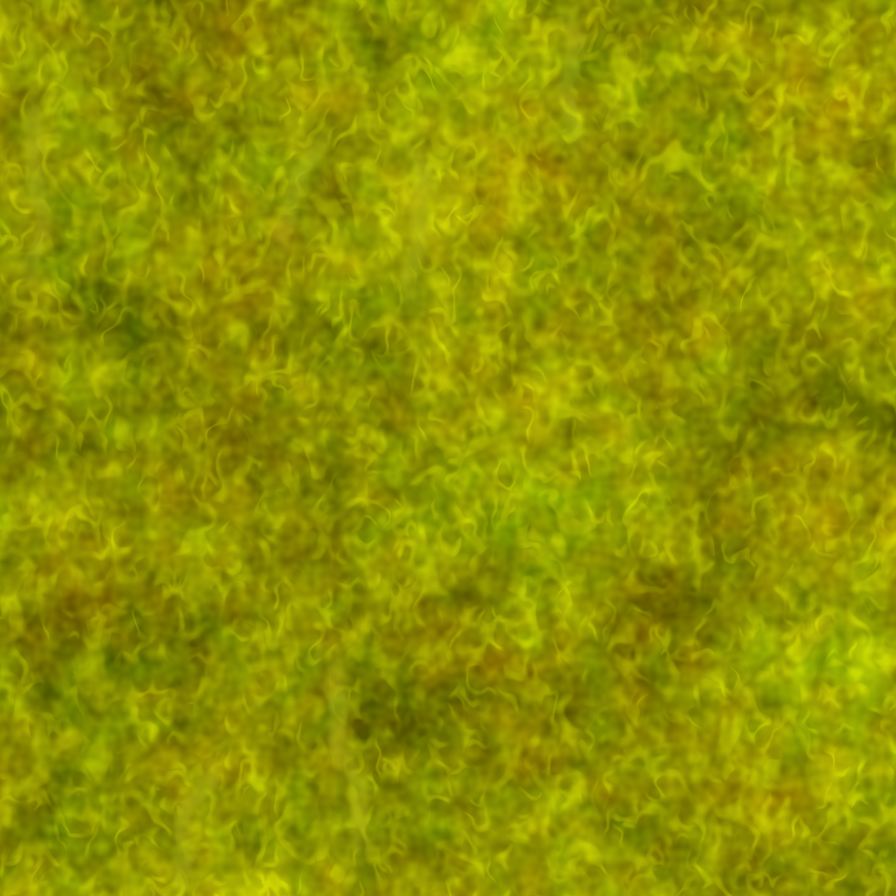
Reproduce this texture procedurally as a WebGL 1 fragment shader.

```glsl
precision highp float;
// Mossy yellow-green surface: soft cloudy patches and fine grain, overlaid with
// short pale squiggles (zero lines of warped gradient noise, broken by a mask)
// and a few long, faint, mostly upright streaks.
uniform vec2 u_resolution;

vec2 hash22(vec2 p) {
  vec3 q = fract(p.xyx * vec3(0.1031, 0.1030, 0.0973));
  q += dot(q, q.yzx + 33.33);
  return fract((q.xx + q.yz) * q.zy);
}

float cornerSlope(vec2 cell, vec2 offset) {
  return dot(hash22(cell) * 2.0 - 1.0, offset);
}

// Gradient noise, roughly -0.7 to 0.7
float noise(vec2 p) {
  vec2 i = floor(p), f = fract(p);
  vec2 u = f * f * f * (f * (f * 6.0 - 15.0) + 10.0);
  vec2 e = vec2(1.0, 0.0);
  return mix(
    mix(cornerSlope(i, f), cornerSlope(i + e, f - e), u.x),
    mix(cornerSlope(i + e.yx, f - e.yx), cornerSlope(i + 1.0, f - 1.0), u.x),
    u.y);
}

// Thin winding fragments, stretched upright
float squiggles(vec2 uv, float scale, vec2 seed) {
  vec2 warp = vec2(noise(uv * 48.0 + seed), noise(uv * 48.0 + seed + 37.0));
  vec2 p = (uv + 0.012 * warp) * vec2(scale, scale * 0.72) + seed;
  float line = 1.0 - smoothstep(0.03, 0.17, abs(noise(p)));
  float broken = smoothstep(-0.08, 0.22, noise(uv * vec2(34.0, 26.0) + seed.yx));
  return line * broken;
}

// Long wobbly strokes with tapered ends
float streaks(vec2 uv) {
  float total = 0.0;
  for (int k = 0; k < 6; k++) {
    float id = float(k);
    vec2 shape = hash22(vec2(id + 3.0, 71.0));
    vec2 p = uv - hash22(vec2(id + 11.0, 23.0));
    p.x -= p.y * (shape.x - 0.5) * 0.7 + 0.035 * noise(vec2(uv.y * 14.0, id * 5.3));
    float reach = mix(0.07, 0.14, shape.y);
    float width = 0.009 + 0.01 * noise(uv * 38.0 + id);
    float body = 1.0 - smoothstep(width * 0.4, width + 0.006, abs(p.x));
    total = max(total, body * (1.0 - smoothstep(reach * 0.5, reach, abs(p.y))));
  }
  return total;
}

void main() {
  vec2 uv = gl_FragCoord.xy / u_resolution;

  // Cloudy light and shade, then grain
  float tone = 0.41 + 0.12 * (uv.x - 0.5);
  tone += 0.42 * noise(uv * 3.5 + 4.7) + 0.32 * noise(uv * 8.0 + 19.1);
  tone += 0.36 * noise(uv * vec2(19.0, 16.0) + 31.4);
  tone += 0.38 * noise(uv * 43.0 + 8.2) + 0.30 * noise(uv * 88.0 + 52.6);
  tone -= 0.22 * smoothstep(0.22, 0.5, noise(uv * vec2(7.0, 9.0) + 63.5));

  // Pale marks
  float marks = max(squiggles(uv, 33.0, vec2(12.3, 45.8)),
                    0.8 * squiggles(uv, 46.0, vec2(81.6, 27.4)));
  tone += 0.30 * marks;
  float streak = streaks(uv) * (0.65 + 0.5 * noise(uv * 60.0 + 90.2));
  tone = mix(tone, 0.74, 0.7 * streak);

  vec3 shadedMoss = vec3(0.38, 0.375, 0.0);
  vec3 litMoss = vec3(0.76, 0.79, 0.01);
  vec3 color = mix(shadedMoss, litMoss, clamp(tone, -0.1, 1.1));

  // Drift between brown and green, less on the pale marks
  float greenness = noise(uv * 6.0 + 73.9) + 0.8 * noise(uv * 27.0 + 15.5);
  color += vec3(-0.09, 0.05, 0.0) * greenness * (1.0 - 0.5 * marks);
  color.b += 0.05 * streak;

  gl_FragColor = vec4(clamp(color, 0.0, 1.0), 1.0);
}
```
